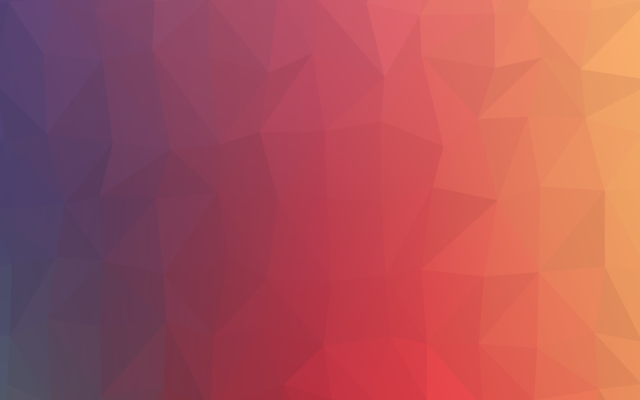
This background is drawn by a Shadertoy shader. Its source:

```glsl
// Low-poly backdrop: faceted triangles over a violet, crimson and orange gradient.

// Sine-free hash giving two values in 0..1
vec2 hash22(vec2 p) {
    vec3 q = fract(p.xyx * vec3(0.1031, 0.1030, 0.0973));
    q += dot(q, q.yzx + 33.33);
    return fract((q.xx + q.yz) * q.zy);
}

// Smooth colour field: three rows of evenly spaced colour stops
vec3 gradient(vec2 uv) {
    vec3 low[7] = vec3[7](
        vec3(.31, .34, .40), vec3(.37, .25, .32), vec3(.55, .19, .25), vec3(.73, .19, .25),
        vec3(.87, .24, .27), vec3(.90, .38, .32), vec3(.90, .56, .36));
    vec3 mid[7] = vec3[7](
        vec3(.28, .25, .42), vec3(.36, .23, .36), vec3(.54, .23, .32), vec3(.71, .24, .31),
        vec3(.83, .31, .32), vec3(.90, .49, .36), vec3(.92, .63, .38));
    vec3 high[7] = vec3[7](
        vec3(.34, .26, .46), vec3(.48, .28, .43), vec3(.64, .31, .42), vec3(.77, .33, .42),
        vec3(.89, .42, .42), vec3(.92, .54, .40), vec3(.95, .68, .42));
    uv = clamp(uv, 0.0, 1.0);
    float x = uv.x * 6.0;
    int i = min(int(x), 5);
    float f = x - float(i);
    vec3 bottomRow = mix(low[i], low[i + 1], f);
    vec3 midRow = mix(mid[i], mid[i + 1], f);
    vec3 topRow = mix(high[i], high[i + 1], f);
    return uv.y < 0.5 ? mix(bottomRow, midRow, uv.y * 2.0) : mix(midRow, topRow, uv.y * 2.0 - 1.0);
}

// Lattice corner, jittered little enough that no triangle folds over
vec2 corner(vec2 cell) {
    return cell + (hash22(cell + 17.0) - 0.5) * 0.5;
}

// Signed distance to the line a-b, positive on its left
float leftOf(vec2 p, vec2 a, vec2 b) {
    vec2 e = b - a, d = p - a;
    return (e.x * d.y - e.y * d.x) / length(e);
}

// Adds one facet, weighted by its antialiased coverage
void addFacet(inout vec4 sum, vec2 p, vec2 a, vec2 b, vec2 c, vec2 gridSize, float pixel) {
    float inside = min(leftOf(p, a, b), min(leftOf(p, b, c), leftOf(p, c, a)));
    float coverage = clamp(inside / pixel + 0.5, 0.0, 1.0);
    if (coverage <= 0.0) return;
    vec2 middlePoint = (a + b + c) / 3.0;
    // Facets are flatter and fainter near the middle
    float contrast = mix(0.4, 1.0, smoothstep(0.05, 0.45, length(p / gridSize - vec2(0.52, 0.4))));
    vec3 colour = gradient(mix(p, middlePoint, 0.6 * contrast) / gridSize);
    colour *= 1.0 + (hash22(floor(middlePoint * 64.0)).x - 0.5) * 0.07 * contrast;
    sum += vec4(colour, 1.0) * coverage;
}

void mainImage(out vec4 fragColor, in vec2 fragCoord) {
    vec2 density = vec2(7.4, 6.0);
    vec2 gridSize = density * vec2(iResolution.x / iResolution.y, 1.0);
    vec2 p = fragCoord / iResolution.y * density;
    float pixel = density.x / iResolution.y;
    vec4 sum = vec4(0.0);

    // Split each nearby cell along one of its diagonals
    for (int j = -1; j <= 1; j++) {
        for (int i = -1; i <= 1; i++) {
            vec2 cell = floor(p) + vec2(i, j);
            vec2 a = corner(cell), b = corner(cell + vec2(1, 0));
            vec2 c = corner(cell + 1.0), d = corner(cell + vec2(0, 1));
            if (hash22(cell + 71.0).x < 0.5) {
                addFacet(sum, p, a, b, c, gridSize, pixel);
                addFacet(sum, p, a, c, d, gridSize, pixel);
            } else {
                addFacet(sum, p, a, b, d, gridSize, pixel);
                addFacet(sum, p, b, c, d, gridSize, pixel);
            }
        }
    }
    fragColor = vec4(sum.rgb / max(sum.a, 0.001), 1.0);
}
```
